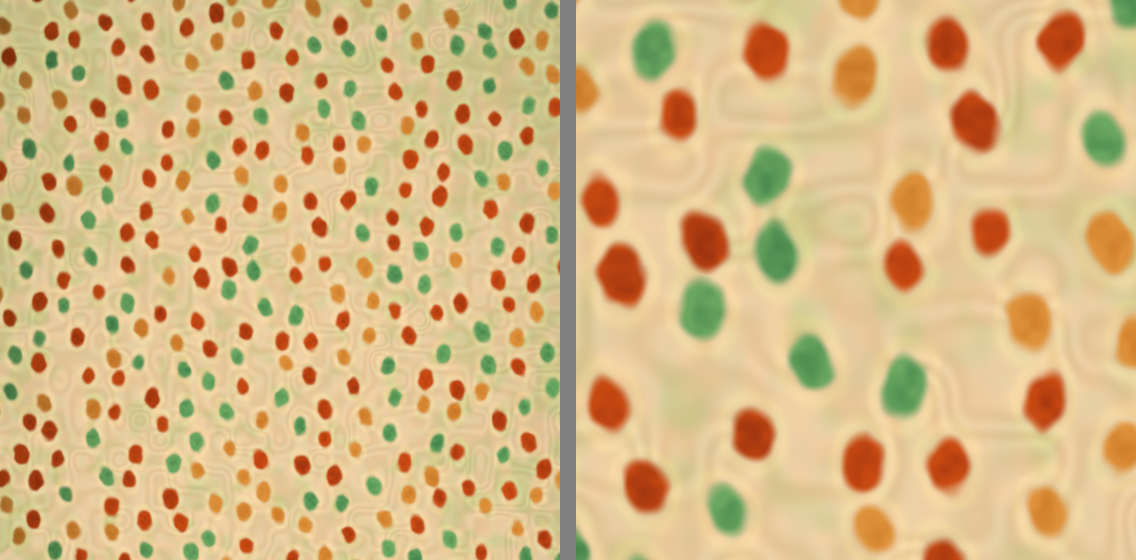
Left, the full canvas; right, a detail of the centre.
Write a WebGL 2 fragment shader that draws this pattern.

```glsl
#version 300 es
precision highp float;
// Soft red, orange and green oval dots scattered over mottled cream paper.
// A turned, staggered grid with jitter places the dots; value noise mottles
// them, tints the paper and draws faint swirling ripples around them.

#define GRID 17.0                     // dots per canvas height
#define GRID_TURN 0.2                 // slant of the dot rows, radians
#define JITTER vec2(0.26, 0.21)       // scatter in cells
#define DOT_RADII vec2(0.0122, 0.0165)
#define EDGE_SOFT 0.0032              // half width of the dot edge
#define RED_SHARE 0.43
#define ORANGE_SHARE 0.29
#define RIPPLE 0.022                  // strength of the paper swirls
#define HALO 0.055                    // strength of the pale dot rim
#define MOTTLE 0.55                   // unevenness inside the dots

uniform vec2 u_resolution;
out vec4 fragColor;

const vec3 CREAM = vec3(0.91, 0.795, 0.62);
const vec3 OLIVE = vec3(0.82, 0.785, 0.56);
const vec3 RED = vec3(0.79, 0.29, 0.07);
const vec3 DARK_RED = vec3(0.62, 0.20, 0.06);
const vec3 ORANGE = vec3(0.87, 0.57, 0.23);
const vec3 RUST = vec3(0.79, 0.46, 0.14);
const vec3 GREEN = vec3(0.42, 0.66, 0.38);
const vec3 DARK_GREEN = vec3(0.25, 0.50, 0.29);

vec3 hash3(vec2 p) {
    vec3 h = fract(p.xyx * vec3(0.1031, 0.1030, 0.0973));
    h += dot(h, h.yxz + 33.33);
    return fract((h.xxy + h.yzz) * h.zyx);
}

float noise(vec2 p) {
    vec2 cell = floor(p), f = fract(p);
    f = f * f * (3.0 - 2.0 * f);
    float low = mix(hash3(cell).x, hash3(cell + vec2(1, 0)).x, f.x);
    float high = mix(hash3(cell + vec2(0, 1)).x, hash3(cell + vec2(1, 1)).x, f.x);
    return mix(low, high, f.y);
}

mat2 turn(float angle) {
    float c = cos(angle), s = sin(angle);
    return mat2(c, -s, s, c);
}

// Signed distance to the nearest dot; also returns that dot's random values.
float nearestDot(vec2 p, out vec3 dotRandom) {
    mat2 slant = turn(GRID_TURN);
    vec2 g = slant * p * GRID + 40.0;
    float nearest = 1.0;
    dotRandom = vec3(0.0);
    for (int i = -1; i <= 1; i++) {
        float column = floor(g.x) + float(i);
        float stagger = 0.5 * mod(column, 2.0);
        for (int j = -1; j <= 1; j++) {
            vec2 cell = vec2(column, floor(g.y - stagger) + float(j));
            vec3 place = hash3(cell + 7.0);
            vec3 looks = hash3(cell + 191.0);
            vec2 center = cell + vec2(0.5, 0.5 + stagger) + JITTER * (2.0 * place.xy - 1.0);
            vec2 offset = (g - center) * slant / GRID;
            offset = turn(0.7 * place.z - 0.25) * offset;
            vec2 radii = DOT_RADII * mix(0.85, 1.1, looks.y);
            float d = (length(offset / radii) - 1.0) * radii.x;
            if (d < nearest) {
                nearest = d;
                dotRandom = looks;
            }
        }
    }
    return nearest;
}

// Cream paper with olive patches towards the top and sides.
vec3 paperColor(vec2 p, vec2 screen) {
    float border = 0.55 * pow(abs(2.0 * screen.x - 1.0), 3.0) + 0.6 * pow(screen.y, 3.0);
    float patches = 0.6 * noise(p * 30.0) + 0.4 * noise(p * 62.0 + 9.0);
    vec3 paper = mix(CREAM, OLIVE, smoothstep(0.5, 0.95, patches + 0.45 * border));
    float swirl = sin(22.0 * noise(p * 28.0 + 3.0));
    paper += RIPPLE * swirl * vec3(0.7, 1.0, 1.2);
    paper.r += 0.05 * (noise(p * 75.0 + 17.0) - 0.5);
    return paper * (1.0 - 0.06 * border);
}

vec3 dotColor(vec2 p, float d, vec3 looks) {
    float grain = noise(p * 150.0 + 50.0);
    float core = smoothstep(0.0, -0.01, d);
    float shade = clamp(MOTTLE * (grain - 0.3) + 0.35 * core + 0.6 * (looks.z - 0.5), 0.0, 1.0);
    if (looks.x < RED_SHARE) return mix(RED, DARK_RED, shade);
    if (looks.x < RED_SHARE + ORANGE_SHARE) return mix(ORANGE, RUST, shade);
    return mix(GREEN, DARK_GREEN, shade);
}

void main() {
    vec2 p = gl_FragCoord.xy / u_resolution.y;
    vec2 screen = gl_FragCoord.xy / u_resolution;
    vec3 looks;
    float d = nearestDot(p, looks);
    d += 0.0035 * (noise(p * 95.0 + 31.0) - 0.5);

    // Paper with a pale, yellowish rim around each dot
    vec3 color = paperColor(p, screen);
    float rim = exp(-pow((d - 0.006) / 0.0035, 2.0));
    color += HALO * rim * vec3(0.6, 0.7, 0.1);

    // Dots, darkening towards the left and top
    float gloom = 0.25 * pow(1.0 - screen.x, 6.0) + 0.15 * pow(screen.y, 6.0);
    float soft = max(EDGE_SOFT, 0.75 / u_resolution.y);
    float cover = 1.0 - smoothstep(-soft, soft, d);
    color = mix(color, dotColor(p, d, looks) * (1.0 - gloom), cover);
    fragColor = vec4(clamp(color, 0.0, 1.0), 1.0);
}
```
